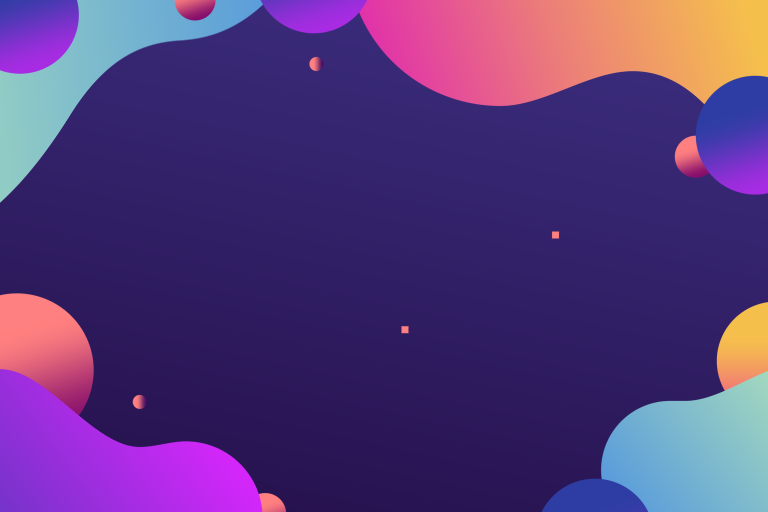
A Shadertoy shader for this background:

```glsl
// Flowing gradient blobs and shaded discs framing a deep violet backdrop.

const vec3 CORAL  = vec3(1.00, 0.50, 0.50);
const vec3 PLUM   = vec3(0.52, 0.05, 0.42);
const vec3 BLUE   = vec3(0.18, 0.24, 0.64);
const vec3 VIOLET = vec3(0.66, 0.17, 0.89);
const vec3 AMBER  = vec3(0.96, 0.75, 0.30);
const vec3 SKY    = vec3(0.35, 0.61, 0.86);
const vec3 MINT   = vec3(0.63, 0.84, 0.75);

// Soft coverage, positive d is inside
float cover(float d) {
    float edge = 0.7 / iResolution.y;
    return smoothstep(-edge, edge, d);
}

// Cubic through two points (x, height, slope)
float hermite(float x, vec3 a, vec3 b) {
    float w = b.x - a.x, t = (x - a.x) / w, s = 1.0 - t;
    return s * s * (1.0 + 2.0 * t) * a.y + t * t * (3.0 - 2.0 * t) * b.y
         + w * t * s * (s * a.z - t * b.z);
}

// Disc shaded from one colour to another along a direction
void disc(inout vec3 col, vec2 q, float r, vec2 dir, vec3 from, vec3 to) {
    vec3 shade = mix(from, to, smoothstep(-0.5, 1.0, dot(q, dir) / r));
    col = mix(col, shade, cover(r - length(q)));
}

// Height above the wave under the upper left corner
float upperLeft(vec2 p) {
    float x = min(p.x, 0.53);
    vec3 mid = vec3(0.137, 0.775, 1.6), crest = vec3(0.352, 0.921, 0.06);
    float h = x < mid.x ? hermite(x, vec3(0.0, 0.604, 0.9), mid)
            : x < crest.x ? hermite(x, mid, crest)
            : hermite(x, crest, vec3(0.523, 1.0, 1.0));
    return 0.7 * (p.y - h);
}

// Round lobe on the left, then a dip and a fall to the right
float upperRight(vec2 p) {
    if (p.x < 0.977) return 0.299 - length(p - vec2(0.977, 1.092));
    float h = p.x < 1.236 ? mix(0.793, 0.861, smoothstep(0.977, 1.236, p.x))
            : hermite(min(p.x, 1.375), vec3(1.236, 0.861, 0.0), vec3(1.375, 0.797, -1.0));
    return p.y - h;
}

// Slope and shallow valley that end in a round lobe
float lowerLeft(vec2 p) {
    if (p.x > 0.363) return 0.150 - length(p - vec2(0.363, -0.012));
    float h = 0.279 - 0.152 * smoothstep(0.0, 0.273, p.x)
            + 0.011 * smoothstep(0.273, 0.363, p.x);
    return h - p.y;
}

// Round lobe that rises towards the right side
float lowerRight(vec2 p) {
    if (p.x < 1.309) return 0.135 - length(p - vec2(1.309, 0.082));
    return 0.217 + 0.072 * smoothstep(1.338, 1.562, p.x) - p.y;
}

void mainImage(out vec4 fragColor, in vec2 fragCoord) {
    // Canvas is 1.5 wide and 1 high
    vec2 p = fragCoord / iResolution.xy * vec2(1.5, 1.0);
    vec2 down = vec2(0.3, -0.95);

    // Backdrop
    float light = clamp((p.y + 0.22 * p.x) / 1.25, 0.0, 1.0);
    vec3 col = mix(vec3(0.145, 0.06, 0.29), vec3(0.235, 0.18, 0.50), light);

    // Discs behind the blobs
    disc(col, p - vec2(0.033, 0.277), 0.150, down, CORAL, PLUM);
    disc(col, p - vec2(0.518, -0.004), 0.041, down, CORAL, PLUM);
    disc(col, p - vec2(1.516, 0.295), 0.116, vec2(0.0, -1.0), AMBER, vec3(0.94, 0.38, 0.51));

    // Upper blobs
    vec3 teal = mix(vec3(0.57, 0.80, 0.77), SKY, clamp(p.x * 1.8 + 0.15 * (p.y - 0.7), 0.0, 1.0));
    col = mix(col, teal, cover(upperLeft(p)));
    float warm = clamp((p.x - 0.72 + 0.3 * (p.y - 0.9)) / 0.76, 0.0, 1.0);
    vec3 sunset = mix(vec3(0.88, 0.19, 0.67), vec3(0.925, 0.50, 0.47), min(warm * 2.0, 1.0));
    sunset = mix(sunset, AMBER, max(warm * 2.0 - 1.0, 0.0));
    col = mix(col, sunset, cover(upperRight(p)));

    // Lower blobs
    float glow = clamp((p.x + 0.75 * p.y) / 0.53, 0.0, 1.0);
    vec3 purple = mix(vec3(0.46, 0.20, 0.79), vec3(0.83, 0.15, 0.98), glow);
    col = mix(col, purple, cover(lowerLeft(p)));
    float fresh = clamp((p.x - 1.18 + 0.8 * (p.y - 0.06)) / 0.48, 0.0, 1.0);
    col = mix(col, mix(SKY, MINT, fresh), cover(lowerRight(p)));

    // Discs in front
    disc(col, p - vec2(0.381, 1.0), 0.040, down, CORAL, PLUM);
    disc(col, p - vec2(1.359, 0.694), 0.041, down, CORAL, PLUM);
    disc(col, p - vec2(0.039, 0.971), 0.115, down, BLUE, VIOLET);
    disc(col, p - vec2(0.613, 1.051), 0.116, down, BLUE, VIOLET);
    disc(col, p - vec2(1.475, 0.736), 0.116, down, BLUE, VIOLET);
    disc(col, p - vec2(1.162, -0.051), 0.116, down, BLUE, VIOLET);

    // Small dots and squares
    for (int i = 0; i < 2; i++) {
        float k = float(i);
        vec2 dotAt = mix(vec2(0.618, 0.875), vec2(0.273, 0.215), k);
        disc(col, p - dotAt, 0.0137, vec2(1.0, 0.0), CORAL, vec3(0.27, 0.05, 0.38));
        vec2 q = abs(p - mix(vec2(1.085, 0.541), vec2(0.791, 0.356), k));
        col = mix(col, CORAL, cover(0.0068 - max(q.x, q.y)));
    }

    fragColor = vec4(col, 1.0);
}
```
